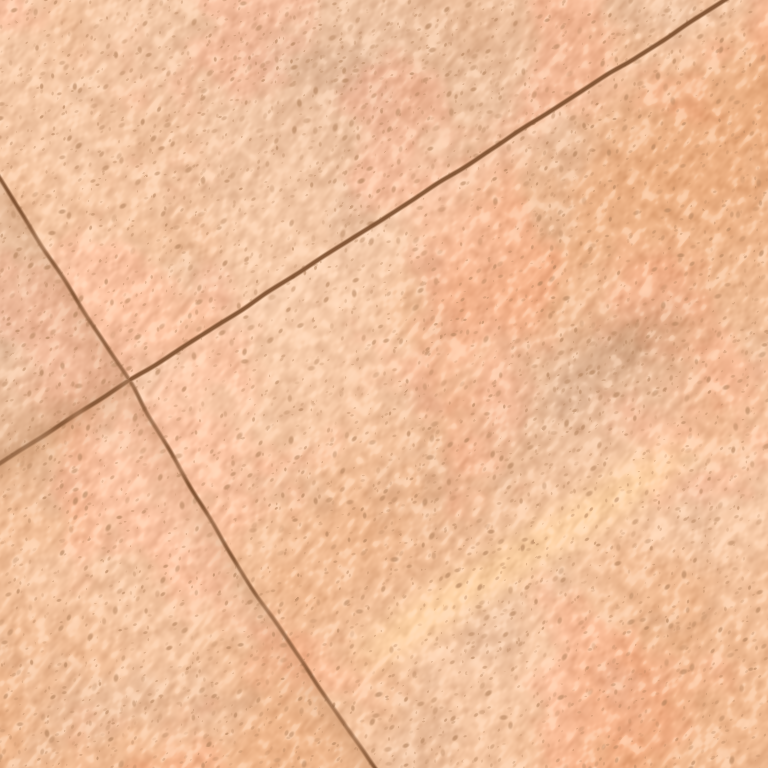
Reproduce this texture procedurally as a three.js fragment shader.

```glsl
varying vec2 vUv;

#define CROSSING vec2(0.167, 0.503)
#define SLAB_ANGLE 0.569
#define SLAB_SIZE 2.0
#define JOINT_HALF 0.0026
#define JOINT_WOBBLE 0.005
#define GRAIN_SCALE 95.0
#define SPECK_SCALE 48.0
#define SPECK_DENSITY 0.48

const vec3 PALE = vec3(0.98, 0.84, 0.73);
const vec3 SAND = vec3(0.96, 0.77, 0.62);
const vec3 OCHRE = vec3(0.93, 0.69, 0.51);
const vec3 DULL = vec3(0.88, 0.72, 0.60);
const vec3 FLECK = vec3(0.70, 0.51, 0.36);
const vec3 GROOVE = vec3(0.48, 0.30, 0.17);

float hash(vec2 p) {
  return fract(sin(dot(p, vec2(127.1, 311.7))) * 43758.5453);
}

float noise(vec2 p) {
  vec2 i = floor(p), f = fract(p);
  f = f * f * (3.0 - 2.0 * f);
  return mix(mix(hash(i), hash(i + vec2(1.0, 0.0)), f.x),
             mix(hash(i + vec2(0.0, 1.0)), hash(i + 1.0), f.x), f.y);
}

float fbm(vec2 p) {
  float sum = 0.0, gain = 0.533;
  for (int i = 0; i < 4; i++) {
    sum += gain * noise(p);
    p = mat2(1.6, 1.2, -1.2, 1.6) * p + 7.3;
    gain *= 0.5;
  }
  return sum;
}

mat2 turn(float a) {
  return mat2(cos(a), -sin(a), sin(a), cos(a));
}

float blob(vec2 p, vec2 center, vec2 radius) {
  vec2 d = (p - center) / radius;
  return exp(-dot(d, d));
}

// Scattered oval specks, one candidate per cell
float specks(vec2 p, float density) {
  float ink = 0.0;
  for (int j = -1; j <= 1; j++) {
    for (int i = -1; i <= 1; i++) {
      vec2 id = floor(p) + vec2(float(i), float(j));
      vec2 d = p - id - vec2(hash(id), hash(id + 17.3));
      d = turn(0.9 + 1.6 * (hash(id + 5.1) - 0.5)) * d;
      float radius = mix(0.16, 0.36, hash(id + 31.7));
      float dot1 = 1.0 - smoothstep(radius * 0.3, radius, length(d * vec2(1.0, 1.6)));
      float strength = mix(0.35, 1.0, hash(id + 43.9));
      ink = max(ink, dot1 * strength * step(hash(id + 71.3), density));
    }
  }
  return ink;
}

void main() {
  // Slab frame: x along the long joint, y across it
  vec2 p = turn(SLAB_ANGLE) * (vUv - CROSSING);
  vec2 wobble = vec2(noise(p.yx * 19.0), noise(p * 23.0 + 9.0)) - 0.5;
  vec2 q = p + JOINT_WOBBLE * wobble * vec2(1.0, 0.5);
  q.x += 0.008 * smoothstep(0.0, -0.3, p.y) * smoothstep(-0.6, -0.3, p.y);
  vec2 joint = (fract(q / SLAB_SIZE + 0.5) - 0.5) * SLAB_SIZE;
  float right = smoothstep(-0.002, 0.002, joint.x);
  float below = smoothstep(0.002, -0.002, joint.y);
  float warmSlab = right * below;

  // Broad stains
  float cloud = fbm(vUv * 5.0 + 2.0);
  float patches = fbm(vUv * 11.0 + 20.0);
  float warmth = smoothstep(0.35, 0.75, cloud) * 0.4 + 0.1;
  warmth += warmSlab * (0.55 * blob(p, vec2(0.16, -0.33), vec2(0.22, 0.12))
    + 0.7 * blob(p, vec2(0.80, -0.22), vec2(0.28, 0.20))
    + 0.6 * blob(p, vec2(0.42, -0.80), vec2(0.22, 0.16)));
  warmth += 0.3 * below * (1.0 - right) * smoothstep(0.3, 0.0, vUv.y);
  float dullness = 0.55 * blob(vUv, vec2(0.50, 0.92), vec2(0.30, 0.16))
    + warmSlab * 0.6 * blob(p, vec2(0.50, -0.33), vec2(0.16, 0.08))
    + 0.4 * (1.0 - right) * (1.0 - below)
    + 0.35 * smoothstep(0.5, 0.75, patches);
  vec3 color = mix(mix(PALE, SAND, 0.45), OCHRE, clamp(warmth, 0.0, 1.0));
  color = mix(color, DULL, clamp(dullness, 0.0, 0.8));
  color += vec3(0.02, -0.025, -0.02) * smoothstep(0.5, 0.7, fbm(vUv * 8.0 + 50.0));
  color = mix(color, FLECK, 0.3 * warmSlab * blob(p, vec2(0.59, -0.31), vec2(0.07, 0.035)));

  // Light streak and pale arris beside the long joint
  float streak = smoothstep(0.0, 0.14, p.x) * smoothstep(0.62, 0.50, p.x);
  streak *= exp(-pow((p.y + 0.47 + 0.02 * (cloud - 0.5)) / 0.030, 2.0));
  color = mix(color, vec3(1.0, 0.83, 0.64), 0.75 * streak * warmSlab);
  color = mix(color, PALE, 0.5 * warmSlab * exp(joint.y / 0.035));

  // Fine grain and specks
  vec2 grainUv = turn(0.9) * vUv * GRAIN_SCALE * vec2(0.75, 1.25);
  float grain = 0.65 * noise(grainUv) + 0.35 * noise(grainUv * 1.9 + 13.0);
  color += (grain - 0.5) * vec3(0.15, 0.18, 0.19);
  color = mix(color, PALE, 0.45 * smoothstep(0.58, 0.8, grain));
  float density = SPECK_DENSITY + 0.35 * dullness + 0.4 * (patches - 0.5);
  float ink = specks(vUv * SPECK_SCALE, density);
  ink = max(ink, 0.65 * specks(vUv * SPECK_SCALE * 1.7 + 40.0, density));
  color = mix(color, FLECK, 0.62 * ink);

  // Soft shade and dark grooves at the joints
  float shade = (1.0 - right) * exp(joint.x / 0.022) * 0.3;
  shade = max(shade, (1.0 - right) * exp(-abs(joint.y) / 0.018) * 0.45);
  color = mix(color, FLECK, shade);
  float wear = mix(0.55, 0.95, noise(p * 38.0 + 3.0));
  float longJoint = 1.0 - smoothstep(JOINT_HALF * 0.4, JOINT_HALF * 1.7, abs(joint.y));
  float crossJoint = 1.0 - smoothstep(JOINT_HALF * 0.2, JOINT_HALF * 1.7, abs(joint.x));
  longJoint *= mix(wear, 0.9, right);
  color = mix(color, GROOVE, max(longJoint, crossJoint * wear));

  gl_FragColor = vec4(clamp(color, 0.0, 1.0), 1.0);
}
```
